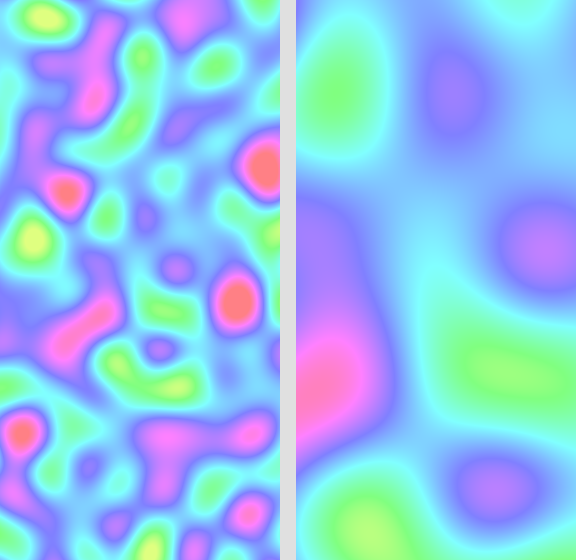
Left, the full canvas; right, a detail of the centre.
A Shadertoy shader for this texture:

```glsl
// Soft pastel blobs: a smooth random field drives the hue of a half-saturated
// colour wheel. The field is a sum of sine waves whose directions are spread
// by the golden angle, with stepped frequencies and hashed phases.

const float TAU = 6.2831853;
const float GOLDEN_ANGLE = 2.39996;
const int WAVE_COUNT = 36;

const float MEAN_HUE = 0.587;   // sky blue
const float HUE_SPREAD = 0.14;  // standard deviation around the mean
const float SATURATION = 0.5;

float hash(float n) {
    return fract(sin(n * 12.9898 + 4.137) * 43758.5453);
}

// Isotropic wave field with zero mean and unit variance;
// frequencies are in cycles per unit of p
float waveField(vec2 p, float lowFreq, float highFreq, float seed) {
    float sum = 0.0;
    for (int i = 0; i < WAVE_COUNT; i++) {
        float n = float(i);
        float angle = n * GOLDEN_ANGLE + seed;
        float freq = mix(lowFreq, highFreq, (n + 0.5) / float(WAVE_COUNT));
        vec2 direction = vec2(cos(angle), sin(angle));
        sum += sin(TAU * (freq * dot(p, direction) + hash(n + seed)));
    }
    return sum * sqrt(2.0 / float(WAVE_COUNT));
}

// Fully bright colour wheel, softened towards white
vec3 pastelHue(float hue, float saturation) {
    vec3 wheel = abs(mod(hue * 6.0 + vec3(0.0, 4.0, 2.0), 6.0) - 3.0) - 1.0;
    return mix(vec3(1.0), clamp(wheel, 0.0, 1.0), saturation);
}

void mainImage(out vec4 fragColor, in vec2 fragCoord) {
    // Canvas width is one unit
    vec2 p = fragCoord / iResolution.x;

    float field = waveField(p, 1.4, 4.8, 3.0);
    float hue = MEAN_HUE + HUE_SPREAD * clamp(field, -2.7, 2.9);

    fragColor = vec4(pastelHue(hue, SATURATION), 1.0);
}
```
